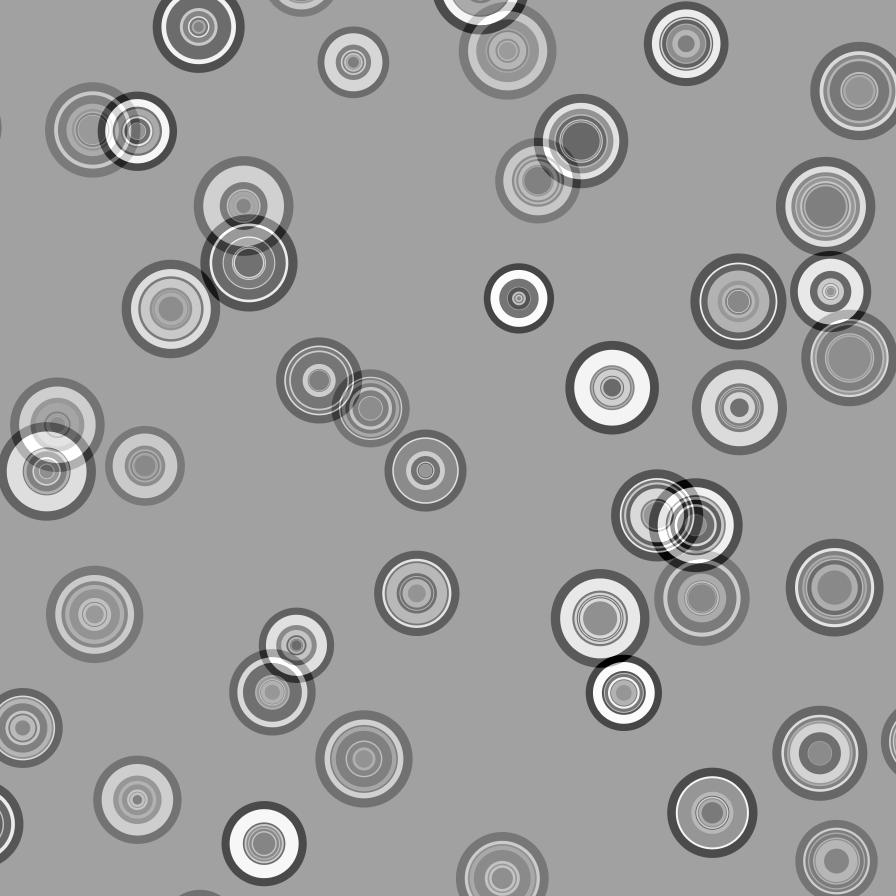
This pattern is drawn by a Shadertoy shader. Its source:

```glsl
// Scattered discs of concentric grey rings on a flat grey ground.
// A jittered grid with vacant cells places the discs; each disc adds a signed
// tone to the ground, so that overlapping dark rims become darker.

const float GRID = 8.0;      // cells across the canvas
const float GROUND = 0.63;   // background grey
const int RINGS = 9;

// Integer hash (PCG style): three values in 0..1 per cell and index
vec3 hash3(vec2 cell, int index) {
    uvec3 v = uvec3(ivec3(ivec2(cell) + 64, index + 7));
    v = v * 1664525u + 1013904223u;
    v.x += v.y * v.z; v.y += v.z * v.x; v.z += v.x * v.y;
    v ^= v >> 16u;
    v.x += v.y * v.z; v.y += v.z * v.x; v.z += v.x * v.y;
    return vec3(v >> 8u) / 16777216.0;
}

// Stratified choice along each row keeps the number of discs steady
bool occupied(vec2 cell) {
    float rowShift = hash3(vec2(0.0, cell.y), 90).x;
    return fract(cell.x * 0.618 + rowShift) < 0.65;
}

// Signed tone of one disc at distance d from its centre
float discTone(vec2 cell, float d, float radius, float pixel) {
    float contrast = mix(0.14, 0.36, hash3(cell, 1).x);
    float edge = radius;
    float tone = 0.0;
    float side = -1.0;                       // dark and light rings alternate
    for (int i = 0; i < RINGS; i++) {
        vec3 h = hash3(cell, 10 + i);
        float strength = i < 2 ? 1.0 : mix(0.1, 0.9, h.x);
        float inside = clamp(0.5 + (edge - d) / pixel, 0.0, 1.0);
        tone = mix(tone, side * contrast * strength, inside);
        // The rim has a fixed width, the inner rings vary from thin to broad
        edge *= i == 0 ? 0.81 : 0.955 - 0.38 * h.y * h.y;
        side = -side;
    }
    return tone;
}

void mainImage(out vec4 fragColor, in vec2 fragCoord) {
    float pixel = 1.0 / iResolution.y;
    vec2 uv = fragCoord * pixel;
    vec2 home = floor(uv * GRID);
    float grey = GROUND;

    // Sum the discs of the surrounding cells
    for (int y = -1; y <= 1; y++) {
        for (int x = -1; x <= 1; x++) {
            vec2 cell = home + vec2(x, y);
            if (!occupied(cell)) continue;
            vec3 h = hash3(cell, 0);
            vec2 centre = (cell + 0.5 + 0.76 * (h.xy - 0.5)) / GRID;
            float radius = mix(0.038, 0.056, sqrt(h.z));
            float d = length(uv - centre);
            if (d < radius + pixel) grey += discTone(cell, d, radius, pixel);
        }
    }
    fragColor = vec4(vec3(clamp(grey, 0.0, 1.0)), 1.0);
}
```
